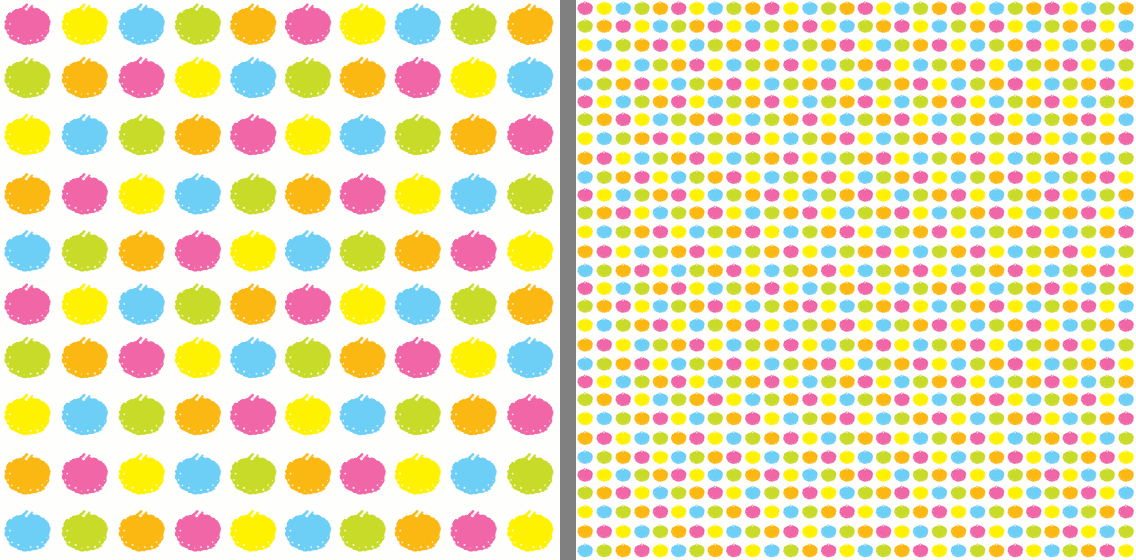
Left: one tile. Right: repeated 3 by 3.
Reproduce this pattern procedurally as a WebGL 1 fragment shader.

```glsl
precision highp float;
// Ten by ten grid of dry-brush paint dabs in five bright colours on white.

uniform vec2 u_resolution;

const float GRID = 10.0;
const float TAU = 6.2831853;
const float DAB_RADIUS = 0.404; // in cell widths
const vec3 PAPER = vec3(0.996, 0.996, 0.992);

float hash(vec2 p) {
  return fract(sin(dot(p, vec2(127.1, 311.7))) * 43758.5453);
}

float noise(vec2 p) {
  vec2 i = floor(p);
  vec2 f = fract(p);
  f = f * f * (3.0 - 2.0 * f);
  return mix(mix(hash(i), hash(i + vec2(1.0, 0.0)), f.x),
             mix(hash(i + vec2(0.0, 1.0)), hash(i + 1.0), f.x), f.y);
}

float capsule(vec2 p, vec2 a, vec2 b, float radius) {
  vec2 ab = b - a;
  float t = clamp(dot(p - a, ab) / dot(ab, ab), 0.0, 1.0);
  return length(p - a - ab * t) - radius;
}

// Rounded body: squarer at the upper left, flatter on top.
float body(vec2 p) {
  float height = p.y > 0.0 ? 0.74 : 0.91;
  float power = (p.x < 0.0 && p.y > 0.0) ? 2.7 : 2.15;
  vec2 q = pow(abs(p / vec2(1.0, height)) + 0.0001, vec2(power));
  return (pow(q.x + q.y, 1.0 / power) - 1.0) * 0.87;
}

// Small dry spots scattered close to the lower rim.
float specks(vec2 p) {
  float d = 1.0;
  for (int k = 0; k < 9; k++) {
    float seed = float(k);
    float angle = TAU * (0.5 + 0.055 * seed);
    float reach = mix(0.78, 0.96, hash(vec2(seed, 3.0)));
    float size = mix(0.012, 0.045, hash(vec2(seed, 8.0)));
    vec2 centre = reach * vec2(cos(angle), 0.9 * sin(angle));
    d = min(d, length(p - centre) - size);
  }
  return d;
}

// Signed distance to one dab of unit half width.
float dab(vec2 p) {
  float d = body(p) + 0.085 * (noise(p * 10.0 + 20.0) - 0.5);

  // Slanted bristle marks on the upper left.
  vec2 stroke = vec2(dot(p, vec2(0.8, -0.6)) * 15.0, dot(p, vec2(0.6, 0.8)) * 4.0);
  float bristly = smoothstep(0.15, 0.5, p.y) * smoothstep(0.1, -0.25, p.x);
  d += 0.2 * bristly * (noise(stroke + 40.0) - 0.4);

  // Two raised flicks with a gap and a hole between them.
  d = max(d, -capsule(p, vec2(0.02, 0.72), vec2(0.12, 0.95), 0.035));
  d = min(d, capsule(p, vec2(-0.22, 0.66), vec2(-0.04, 0.85), 0.055));
  d = min(d, capsule(p, vec2(0.08, 0.66), vec2(0.19, 0.8), 0.045));
  d = max(d, 0.065 - length(p - vec2(-0.06, 0.66)));

  return max(d, -specks(p));
}

vec3 paint(float index) {
  if (index < 0.5) return vec3(0.94, 0.40, 0.655); // pink
  if (index < 1.5) return vec3(1.0, 0.95, 0.0);    // yellow
  if (index < 2.5) return vec3(0.43, 0.81, 0.965); // blue
  if (index < 3.5) return vec3(0.79, 0.86, 0.16);  // lime
  return vec3(0.99, 0.72, 0.07);                   // orange
}

// Slight unevenness in the spacing of columns and rows.
vec2 drift(vec2 cell) {
  return vec2(-0.039 * cos(TAU * (cell.x - 7.7) / 10.0),
              -0.072 - 0.05 * sin(TAU * cell.y / 5.0));
}

void main() {
  vec2 uv = gl_FragCoord.xy / u_resolution;
  vec2 grid = vec2(uv.x, 1.0 - uv.y) * GRID; // rows run downwards
  vec2 cell = floor(grid);
  vec2 p = (fract(grid) - 0.5 - drift(cell)) / DAB_RADIUS;
  p.y = -p.y;

  float pixel = GRID / (min(u_resolution.x, u_resolution.y) * DAB_RADIUS);
  float ink = 1.0 - smoothstep(-0.8 * pixel, 0.8 * pixel, dab(p));
  float index = mod(cell.x + 3.0 * cell.y, 5.0);
  gl_FragColor = vec4(mix(PAPER, paint(index), ink), 1.0);
}
```
